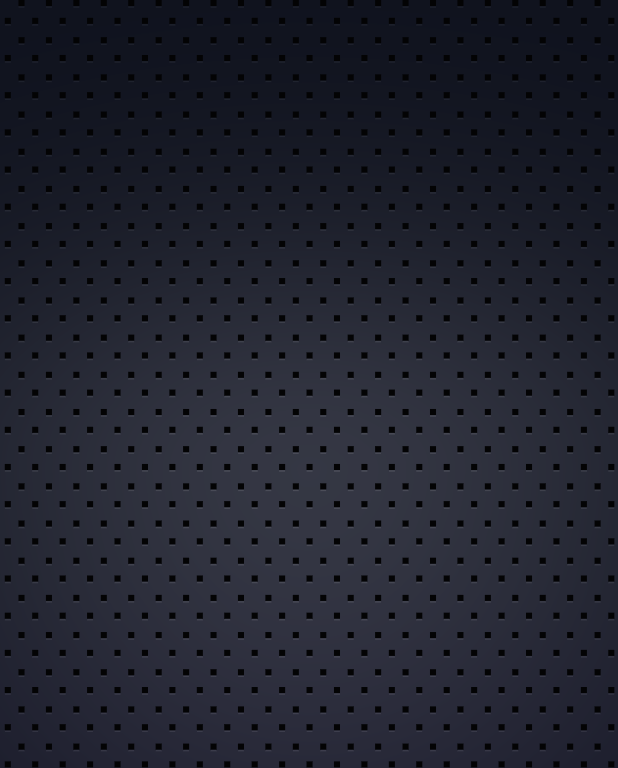
Give the GLSL for this pattern, as a Shadertoy shader.

```glsl
// Perforated dark metal: two interleaved grids of small square holes, each
// with a pale lip below, over a slate ground lit by a soft uneven glow.
// Lengths are fractions of the canvas width, measured down from the top left.

float boxDistance(vec2 p, vec2 halfSize) {
    vec2 d = abs(p) - halfSize;
    return length(max(d, 0.0)) + min(max(d.x, d.y), 0.0);
}

// Anti-aliased coverage of a shape from its signed distance
float coverage(float dist) {
    return clamp(0.5 - dist * iResolution.x, 0.0, 1.0);
}

// Offset from the nearest hole centre of a grid starting at "first"
vec2 nearestHole(vec2 p, vec2 first) {
    vec2 period = vec2(0.04439, 0.06016);
    return (fract((p - first) / period + 0.5) - 0.5) * period;
}

// Glow centred below the middle, fading faster upward than downward
vec3 slateGround(vec2 uv) {
    vec2 d = uv - vec2(0.5, 0.61);
    d /= vec2(0.67, d.y < 0.0 ? 0.33 : 0.56);
    vec3 ground = mix(vec3(0.058, 0.070, 0.114), vec3(0.206, 0.215, 0.265), exp(-dot(d, d)));
    // Faint violet tint toward the foot
    return ground + vec3(0.006, 0.0, 0.012) * smoothstep(0.65, 1.0, uv.y);
}

void mainImage(out vec4 fragColor, in vec2 fragCoord) {
    vec2 fromTop = vec2(fragCoord.x, iResolution.y - fragCoord.y);
    vec2 p = fromTop / iResolution.x;
    vec3 color = slateGround(fromTop / iResolution.xy);

    // Second grid sits half a column across and just under half a row down
    for (int i = 0; i < 2; i++) {
        vec2 q = nearestHole(p, vec2(0.0348, 0.0049) + float(i) * vec2(0.0222, 0.0288));
        float lip = coverage(boxDistance(q - vec2(0.0, 0.0065), vec2(0.0046, 0.0012)));
        float hole = coverage(boxDistance(q, vec2(0.0044)) - 0.0005);
        color += lip * (0.03 + 0.28 * color) * vec3(1.0, 0.96, 0.78);
        color = mix(color, vec3(0.010, 0.011, 0.016), hole);
    }
    fragColor = vec4(color, 1.0);
}
```
